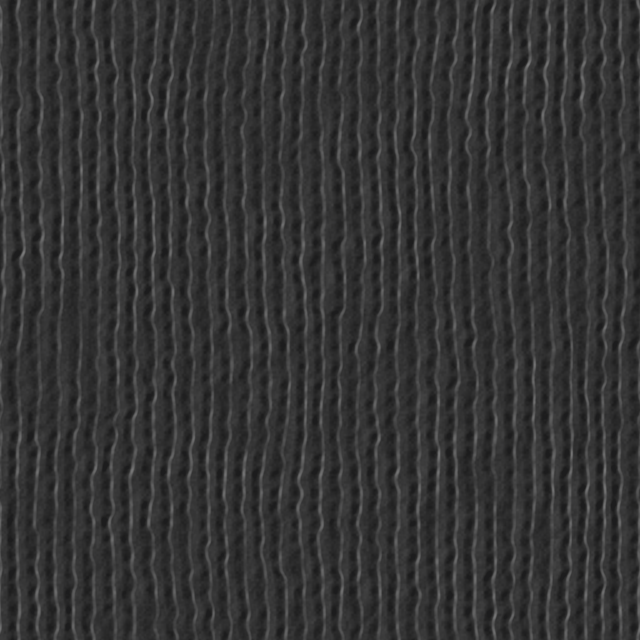
Give the GLSL for this texture, as a Shadertoy shader.

```glsl
const vec2 THREADS = vec2(34.0, 36.0);   // ribs across, crossings down
const vec3 BASE_COLOR = vec3(0.201, 0.201, 0.202);
const float RISE_END = 0.23;             // lit flank of a rib, in rib widths
const float FALL_START = 0.5;            // shaded flank of a rib
const float WEFT_FILL = 0.5;             // how far crossings fill the grooves
const float DRIFT = 0.5;                 // slow wandering of the threads
const float WOBBLE = 0.24;               // local bends of the threads
const float SIDE_LIGHT = 0.029;
const float TOP_LIGHT = 0.012;
const float GROOVE_SHADE = 0.034;
const float GRAIN = 0.034;
const float SAMPLE_STEP = 0.001;
const float TAU = 6.2831853;

float hash(vec2 p) {
    vec3 q = fract(vec3(p.xyx) * 0.1031);
    q += dot(q, q.yzx + 33.33);
    return fract((q.x + q.y) * q.z);
}

// Value noise that wraps after the given number of cells
float noise(vec2 uv, vec2 cells, float seed) {
    vec2 p = uv * cells;
    vec2 i = floor(p);
    vec2 f = p - i;
    f = f * f * f * (f * (f * 6.0 - 15.0) + 10.0);
    vec2 a = mod(i, cells) + seed;
    vec2 b = mod(i + 1.0, cells) + seed;
    return mix(mix(hash(a), hash(vec2(b.x, a.y)), f.x),
               mix(hash(vec2(a.x, b.y)), hash(b), f.x), f.y);
}

// Threads bent by slow drift and short wobbles
vec2 threadCoord(vec2 uv) {
    vec2 drift = vec2(noise(uv, vec2(7.0, 5.0), 11.0),
                      noise(uv, vec2(6.0, 8.0), 37.0)) - 0.5;
    vec2 wobble = vec2(noise(uv, vec2(34.0, 44.0), 71.0),
                       noise(uv, vec2(40.0, 30.0), 93.0)) - 0.5;
    return uv * THREADS + drift * DRIFT + wobble * WOBBLE;
}

float weaveHeight(vec2 uv) {
    vec2 t = threadCoord(uv);
    float across = fract(t.x);
    float rib = smoothstep(0.0, RISE_END, across)
              * (1.0 - smoothstep(FALL_START, 1.0, across));
    float weft = 0.5 + 0.5 * cos(TAU * t.y);
    float height = mix(rib, 0.85, weft * WEFT_FILL);

    // Uneven relief, softer where the coating has settled
    float settled = noise(uv, vec2(9.0, 8.0), 131.0);
    float patches = noise(uv, vec2(34.0, 26.0), 157.0);
    height *= 0.3 + 0.35 * settled + 0.7 * patches;

    // Slanted wrinkles and fine surface relief
    vec2 slanted = vec2(uv.x, uv.y - uv.x);
    height += 0.16 * noise(slanted, vec2(30.0, 62.0), 211.0);
    height += 0.12 * noise(uv, vec2(86.0, 74.0), 307.0);
    height += 0.07 * noise(uv, vec2(180.0, 150.0), 401.0);
    return height;
}

void mainImage(out vec4 fragColor, in vec2 fragCoord) {
    vec2 uv = fragCoord / iResolution.xy;

    // Slopes measured in thread widths
    vec2 e = vec2(SAMPLE_STEP, 0.0);
    vec2 slope = vec2(weaveHeight(uv + e.xy) - weaveHeight(uv - e.xy),
                      weaveHeight(uv + e.yx) - weaveHeight(uv - e.yx))
               / (2.0 * SAMPLE_STEP * THREADS);

    // Light from the left, with slight shading in the grooves
    float light = SIDE_LIGHT * slope.x - TOP_LIGHT * slope.y;
    light += GROOVE_SHADE * (weaveHeight(uv) - 0.68);
    light += GRAIN * (noise(uv, vec2(256.0), 503.0) - 0.5);
    light = max(light, -0.09);

    fragColor = vec4(clamp(BASE_COLOR + light, 0.0, 0.5), 1.0);
}
```
